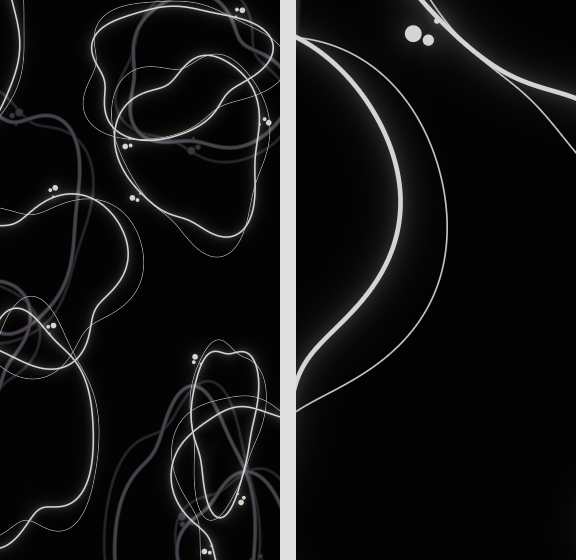
Left, the full canvas; right, a detail of the centre.
A WebGL 2 fragment shader for this background:

```glsl
#version 300 es
precision highp float;
// Glowing wobbly loops with hairline echoes, blurred violet loops and small dots on black.

#define LINE_HALF 0.0028
#define HAIR_HALF 0.0010
#define SOFT_HALF 0.0065
#define GLOW_REACH 0.015
#define GLOW_LEVEL 0.17
#define DOT_RADIUS 0.0100
#define DOT_GAP 0.035
#define ECHO_SCALE 1.09
#define LOBES vec3(0.10, 0.14, 0.05)

uniform vec2 u_resolution;
out vec4 fragColor;

const float TAU = 6.2832;
const vec3 INK = vec3(0.010);
const vec3 CHALK = vec3(0.83);
const vec3 HAIR = vec3(0.76);
const vec3 VIOLET = vec3(0.27, 0.245, 0.285);
const vec3 FAINT = vec3(0.135, 0.13, 0.14);

// Loop frames: centre xy, radii zw, in canvas widths
const int BRIGHT_COUNT = 7;
const vec4 BRIGHT[BRIGHT_COUNT] = vec4[](
    vec4(0.62, 1.76, 0.30, 0.23), vec4(0.70, 1.48, 0.23, 0.33),
    vec4(0.13, 1.00, 0.31, 0.29), vec4(0.09, 0.46, 0.23, 0.39),
    vec4(0.80, 0.49, 0.12, 0.27), vec4(0.89, 0.22, 0.24, 0.34),
    vec4(-0.20, 1.87, 0.27, 0.34));
const int SOFT_COUNT = 5;
const vec4 SOFT[SOFT_COUNT] = vec4[](
    vec4(0.72, 1.72, 0.27, 0.27), vec4(0.02, 1.25, 0.26, 0.41),
    vec4(-0.12, 0.78, 0.19, 0.26), vec4(0.67, 0.13, 0.23, 0.44),
    vec4(0.86, 0.00, 0.21, 0.27));

vec3 hash3(float seed) {
    return fract(sin(seed * vec3(12.99, 78.23, 37.72) + 1.0) * 4375.85);
}

// Rim radius (x) and its derivative by angle (y)
vec2 rim(float angle, vec3 phase) {
    const vec3 waves = vec3(2.0, 3.0, 5.0);
    vec3 turn = waves * angle + phase;
    return vec2(1.0 + dot(LOBES, cos(turn)), -dot(LOBES * waves, sin(turn)));
}

// Distance to the rim, first order: value over gradient length
float loopDistance(vec2 pos, vec4 frame, vec3 phase) {
    vec2 p = (pos - frame.xy) / frame.zw;
    float rho = max(length(p), 1e-4);
    vec2 radial = p / rho;
    vec2 r = rim(atan(p.y, p.x + 1e-6), phase);
    vec2 tangent = vec2(-radial.y, radial.x);
    vec2 gradient = (radial - tangent * r.y / max(rho, 0.5)) / frame.zw;
    return abs(rho - r.x) / length(gradient);
}

// Three shrinking dots just outside the rim
float dotDistance(vec2 pos, vec4 frame, vec3 phase, float angle, float radius) {
    vec2 outward = vec2(cos(angle), sin(angle));
    vec2 centre = frame.xy + outward * (frame.zw * rim(angle, phase).x + DOT_GAP);
    float d = 1e3;
    for (int i = 0; i < 3; i++) {
        float k = float(i);
        float a = angle + 1.3 + 0.9 * k;
        vec2 shift = k * radius * vec2(cos(a), sin(a)) * (2.3 - 0.35 * k);
        d = min(d, length(pos - centre - shift) - radius * (1.0 - 0.33 * k));
    }
    return d;
}

// Antialiased cover of a shape whose signed distance is d
float cover(float d, float pixel) {
    return clamp(0.5 - d / pixel, 0.0, 1.0);
}

void main() {
    vec2 pos = gl_FragCoord.xy / u_resolution.x;
    float pixel = 1.0 / u_resolution.x;
    vec4 echo = vec4(1.0, 1.0, ECHO_SCALE, ECHO_SCALE);
    vec3 echoShift = vec3(0.6, 0.9, 1.5);

    // Nearest bright line, hairline and dot
    float line = 1e3, hair = 1e3, spot = 1e3;
    for (int i = 0; i < BRIGHT_COUNT; i++) {
        float seed = float(i) + 1.0;
        vec3 phase = TAU * hash3(seed);
        line = min(line, loopDistance(pos, BRIGHT[i], phase));
        hair = min(hair, loopDistance(pos, BRIGHT[i] * echo, phase + echoShift));
        for (int j = 0; j < 2; j++) {
            float angle = TAU * (hash3(seed + 20.0).x + 0.45 * float(j));
            spot = min(spot, dotDistance(pos, BRIGHT[i], phase, angle, DOT_RADIUS));
        }
    }

    // Nearest blurred line, its fainter echo and blurred dot
    float soft = 1e3, faint = 1e3, softSpot = 1e3;
    for (int i = 0; i < SOFT_COUNT; i++) {
        float seed = float(i) + 41.0;
        vec3 phase = TAU * hash3(seed);
        soft = min(soft, loopDistance(pos, SOFT[i], phase));
        faint = min(faint, loopDistance(pos, SOFT[i] * echo, phase + echoShift));
        float angle = TAU * hash3(seed + 20.0).y;
        softSpot = min(softSpot, dotDistance(pos, SOFT[i], phase, angle, 1.4 * DOT_RADIUS));
    }

    // Blurred back layer
    float softMask = 1.0 - smoothstep(0.4 * SOFT_HALF, 1.6 * SOFT_HALF, soft);
    float faintMask = 1.0 - smoothstep(0.2 * SOFT_HALF, 1.3 * SOFT_HALF, faint);
    softMask = max(softMask, 0.8 * (1.0 - smoothstep(-0.004, 0.004, softSpot)));
    vec3 color = INK + max(FAINT * faintMask, VIOLET * softMask);

    // Halo, then sharp front layer
    color += GLOW_LEVEL * exp(-line / GLOW_REACH);
    color += 0.5 * GLOW_LEVEL * exp(-max(spot, 0.0) / GLOW_REACH);
    color = mix(color, HAIR, cover(hair - HAIR_HALF, pixel));
    color = mix(color, CHALK, cover(line - LINE_HALF, pixel));
    color = mix(color, CHALK, cover(spot, pixel));
    fragColor = vec4(color, 1.0);
}
```
